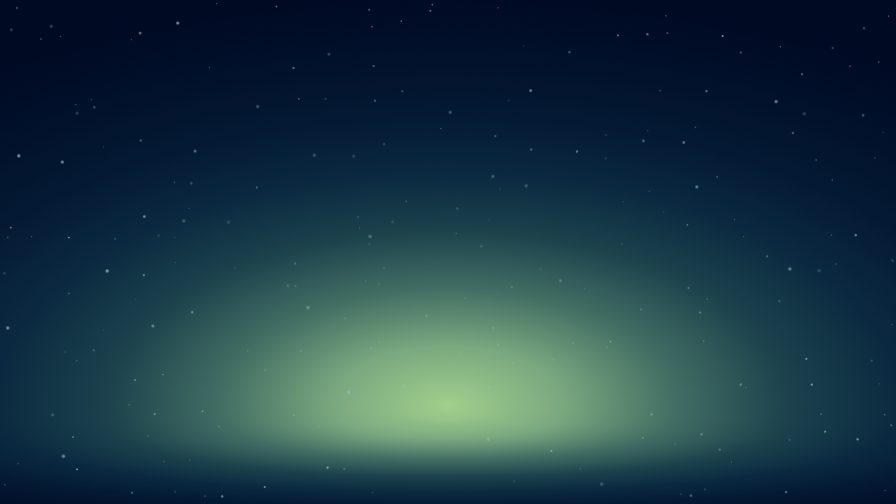
Write a Shadertoy shader that draws this background.

```glsl
// A night sky over a wide green glow near the lower edge, with faint stars.
// A lopsided elliptical distance drives a colour ramp; hashed grid cells
// scatter two layers of soft stars, larger and brighter toward the sides.

const vec2 GLOW_CENTER = vec2(0.5, 0.197);
const float STOP_SPACING = 0.23;
const int STOP_COUNT = 8;
const vec3 GLOW_RAMP[STOP_COUNT] = vec3[](
    vec3(0.63, 0.81, 0.55),
    vec3(0.48, 0.66, 0.50),
    vec3(0.26, 0.43, 0.39),
    vec3(0.11, 0.26, 0.30),
    vec3(0.04, 0.16, 0.25),
    vec3(0.015, 0.10, 0.20),
    vec3(0.005, 0.065, 0.17),
    vec3(0.0, 0.04, 0.14)
);
const vec3 STAR_COLOR = vec3(0.58, 0.76, 0.74);

float hash(vec2 p) {
    vec3 q = fract(vec3(p.xyx) * 0.1031);
    q += dot(q, q.yzx + 33.33);
    return fract((q.x + q.y) * q.z);
}

// Elliptical distance: broad above the center, steep below it.
float glowDistance(vec2 uv, vec2 center) {
    vec2 offset = uv - center;
    float above = max(offset.y, 0.0) / 0.5;
    float below = pow(max(-offset.y, 0.0) / 0.185, 1.45);
    return length(vec2(offset.x / 0.55, above + below));
}

// Blend through evenly spaced colour stops.
vec3 glowColor(float distanceToGlow) {
    vec3 color = GLOW_RAMP[0];
    for (int i = 1; i < STOP_COUNT; i++) {
        float blend = distanceToGlow / STOP_SPACING - float(i - 1);
        color = mix(color, GLOW_RAMP[i], clamp(blend, 0.0, 1.0));
    }
    return color;
}

// One star per occupied cell, kept away from the cell borders.
float starLayer(vec2 p, float cells, float density, float radius, float seed) {
    vec2 grid = p * cells;
    vec2 cell = floor(grid);
    vec2 key = cell + seed;
    vec2 jitter = vec2(hash(key + 17.0), hash(key + 41.0));
    vec2 offset = (fract(grid) - mix(vec2(0.12), vec2(0.88), jitter)) / cells;
    float size = radius * mix(0.6, 1.15, hash(key + 73.0));
    float present = step(hash(key), density);
    float brightness = mix(0.25, 0.8, hash(key + 97.0));
    return present * brightness * (1.0 - smoothstep(size * 0.25, size, length(offset)));
}

void mainImage(out vec4 fragColor, in vec2 fragCoord) {
    vec2 uv = fragCoord / iResolution.xy;
    vec2 p = fragCoord / iResolution.y;

    vec3 color = glowColor(glowDistance(uv, GLOW_CENTER));

    // Stars fade toward the middle of the canvas.
    float sideWeight = smoothstep(0.0, 0.45, length(uv - 0.5));
    float stars = starLayer(p, 12.0, 0.42, 0.0045, 5.0)
                + starLayer(p, 18.0, 0.22, 0.0032, 211.0) * 0.7;
    color = mix(color, STAR_COLOR, clamp(stars * mix(0.45, 0.9, sideWeight), 0.0, 1.0));

    // Fine dither keeps the dark gradient free of bands.
    color += (hash(fragCoord) - 0.5) / 255.0;
    fragColor = vec4(color, 1.0);
}
```
